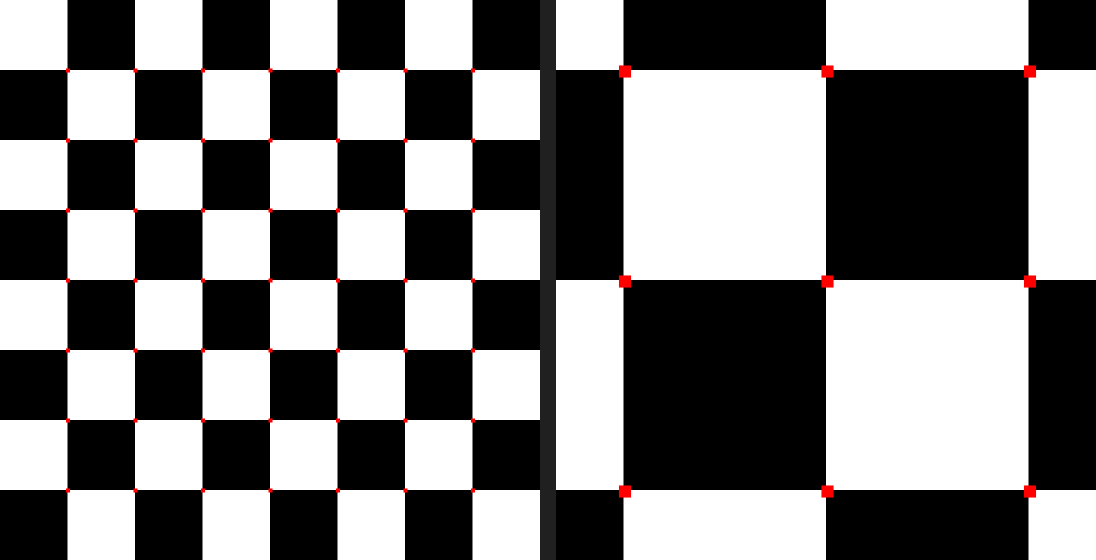
Left: the whole. Right: its middle third, enlarged.
Give the GLSL for this pattern, as a WebGL 2 fragment shader.

```glsl
#version 300 es
precision highp float;
// Black and white checkerboard with a small red square on every inner corner.
// The board is the product of two signed square waves, one per axis; the
// markers are box distances to the nearest inner grid corner.

uniform vec2 u_resolution;
out vec4 fragColor;

// Board layout, lengths in canvas heights
const vec2 CELLS = vec2(8.0, 8.0);                   // squares across and up
const float MARKER_HALF = 0.0036;                    // half side of a marker
const vec2 MARKER_SHIFT = vec2(0.0009, -0.0009);     // marker offset from its corner

// Colours
const vec3 BLACK = vec3(0.0);
const vec3 WHITE = vec3(1.0);
const vec3 RED = vec3(1.0, 0.0, 0.0);

// Square wave from -1 to 1 on each axis, with edges one pixel wide
vec2 squareWave(vec2 p, vec2 cell, float pixel) {
    vec2 grid = p / cell;
    vec2 edgeDistance = (0.5 - abs(fract(grid) - 0.5)) * cell;
    vec2 side = 1.0 - 2.0 * mod(floor(grid), 2.0);
    return side * clamp(2.0 * edgeDistance / pixel, 0.0, 1.0);
}

// Coverage of the marker at the nearest inner corner
float markerCoverage(vec2 p, vec2 cell, float pixel) {
    vec2 corner = clamp(floor(p / cell + 0.5), vec2(1.0), CELLS - 1.0) * cell;
    vec2 inside = MARKER_HALF - abs(p - corner - MARKER_SHIFT);
    vec2 cover = clamp(inside / pixel + 0.5, 0.0, 1.0);
    return cover.x * cover.y;
}

void main() {
    float pixel = 1.0 / u_resolution.y;
    vec2 p = gl_FragCoord.xy * pixel;
    vec2 cell = u_resolution * pixel / CELLS;

    // Checkerboard, black at the lower left
    vec2 wave = squareWave(p, cell, pixel);
    vec3 color = mix(BLACK, WHITE, 0.5 - 0.5 * wave.x * wave.y);

    // Corner markers
    color = mix(color, RED, markerCoverage(p, cell, pixel));

    fragColor = vec4(color, 1.0);
}
```
